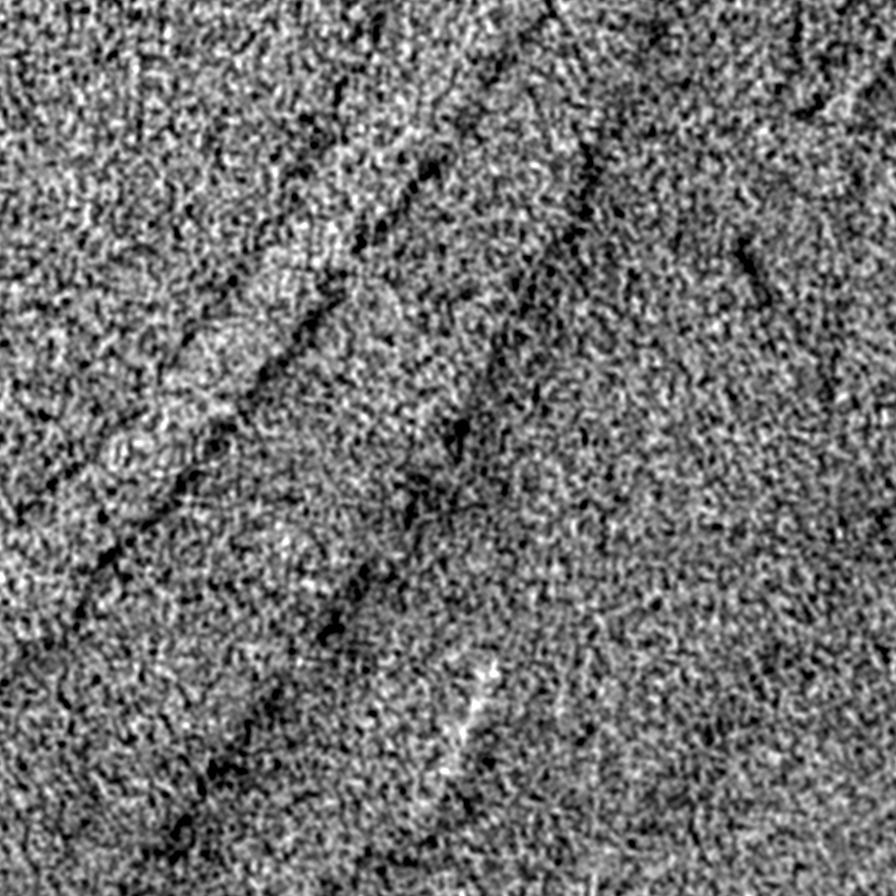
This texture is drawn by a Shadertoy shader. Its source:

```glsl
// Grainy grey micrograph with dark diagonal veins and a few pale streaks

vec2 hash2(vec2 cell) {
    vec2 q = vec2(dot(cell, vec2(127.1, 311.7)), dot(cell, vec2(269.5, 183.3)));
    return 2.0 * fract(sin(q) * 43758.5453) - 1.0;
}

// Gradient noise, centred on zero
float noise(vec2 p) {
    vec2 i = floor(p), f = fract(p);
    vec2 u = f * f * f * (f * (f * 6.0 - 15.0) + 10.0);
    float low = mix(dot(hash2(i), f),
                    dot(hash2(i + vec2(1, 0)), f - vec2(1, 0)), u.x);
    float high = mix(dot(hash2(i + vec2(0, 1)), f - vec2(0, 1)),
                     dot(hash2(i + vec2(1, 1)), f - vec2(1, 1)), u.x);
    return mix(low, high, u.y);
}

vec2 rotate(vec2 p, float angle) {
    float c = cos(angle), s = sin(angle);
    return vec2(c * p.x - s * p.y, s * p.x + c * p.y);
}

// Soft stroke from a to b, bowed to the right of its direction
float vein(vec2 p, vec2 a, vec2 b, float bow, float width) {
    vec2 dir = normalize(b - a), rel = p - a;
    float t = dot(rel, dir) / length(b - a);
    float side = dot(rel, vec2(dir.y, -dir.x)) - bow * 4.0 * t * (1.0 - t);
    float ends = smoothstep(-0.04, 0.06, t) * smoothstep(1.04, 0.94, t);
    return exp(-side * side / (width * width)) * ends;
}

// Fine speckle whose stretch drifts between two directions
float grain(vec2 p) {
    vec2 upright = rotate(p, 0.12) * vec2(88.0, 66.0);
    vec2 slanted = rotate(p, -0.5) * vec2(92.0, 66.0);
    float drift = smoothstep(-0.15, 0.15, noise(p * 4.0 + 7.0) + 0.5 * (p.x - p.y));
    float coarse = mix(noise(upright), noise(slanted + 31.0), drift);
    float fine = noise(rotate(p, 0.9) * 118.0 + 13.0);
    return 0.78 * coarse + 0.52 * fine;
}

void mainImage(out vec4 fragColor, in vec2 fragCoord) {
    vec2 uv = fragCoord / iResolution.xy;
    vec2 p = uv + 0.022 * vec2(noise(uv * 9.0), noise(uv * 9.0 + 40.0))
                + 0.008 * vec2(noise(uv * 32.0), noise(uv * 32.0 + 20.0));

    // Long veins, lower left to upper right
    float dark = 0.21 * vein(p, vec2(0.0, 0.41), vec2(0.44, 1.02), 0.05, 0.012);
    dark += 0.32 * vein(p, vec2(-0.02, 0.21), vec2(0.61, 1.0), 0.02, 0.010);
    dark += 0.20 * vein(p, vec2(0.11, -0.03), vec2(0.76, 1.01), 0.045, 0.013);
    dark += 0.12 * vein(p, vec2(0.10, -0.08), vec2(0.68, 0.76), 0.03, 0.042);
    dark += 0.11 * vein(p, vec2(0.70, 0.04), vec2(1.03, 0.48), 0.0, 0.030);
    dark += 0.14 * vein(p, vec2(0.36, 0.0), vec2(0.58, 0.21), 0.03, 0.020);

    // Short tangled veins at the upper right
    dark += 0.30 * vein(p, vec2(0.905, 0.85), vec2(0.96, 1.01), -0.01, 0.009);
    dark += 0.22 * vein(p, vec2(0.92, 0.56), vec2(1.0, 0.97), -0.01, 0.009);
    dark += 0.25 * vein(p, vec2(0.82, 0.74), vec2(0.91, 0.62), 0.01, 0.008);
    dark += 0.22 * vein(p, vec2(0.85, 0.60), vec2(0.83, 0.74), 0.01, 0.009);
    dark += 0.22 * vein(p, vec2(0.87, 0.89), vec2(0.88, 1.02), 0.01, 0.008);
    dark *= 1.0 + 1.6 * noise(uv * 22.0 + 5.0);

    // Small dark ring
    float ring = abs(length(p - vec2(0.48, 0.66)) - 0.018) / 0.007;
    dark += 0.18 * exp(-ring * ring);

    // Pale streaks, a pale spot and the bright band between the first veins
    float pale = 0.25 * vein(p, vec2(0.47, 0.09), vec2(0.545, 0.26), 0.008, 0.011);
    pale += 0.15 * vein(p, vec2(0.63, -0.02), vec2(0.72, 0.11), 0.0, 0.010);
    pale += 0.22 * vein(p, vec2(0.93, 0.87), vec2(1.01, 0.98), 0.0, 0.012);
    pale += 0.28 * exp(-dot(p - vec2(0.325, 0.40), p - vec2(0.325, 0.40)) / 0.0003);
    pale += 0.10 * vein(p, vec2(-0.06, 0.31), vec2(0.56, 1.04), 0.04, 0.042);

    // Broad shading
    float shade = 0.10 * noise(uv * 6.0) + 0.15 * noise(uv * 17.0 + 3.0)
                + 0.20 * noise(uv * 36.0 + 11.0);
    shade += 0.05 * smoothstep(-0.1, 0.7, uv.y - uv.x);

    float contrast = 1.08 + 0.15 * (uv.y - uv.x);
    float grey = 0.45 + shade + pale - dark + contrast * grain(uv);
    fragColor = vec4(vec3(clamp(grey, 0.0, 1.0)), 1.0);
}
```
